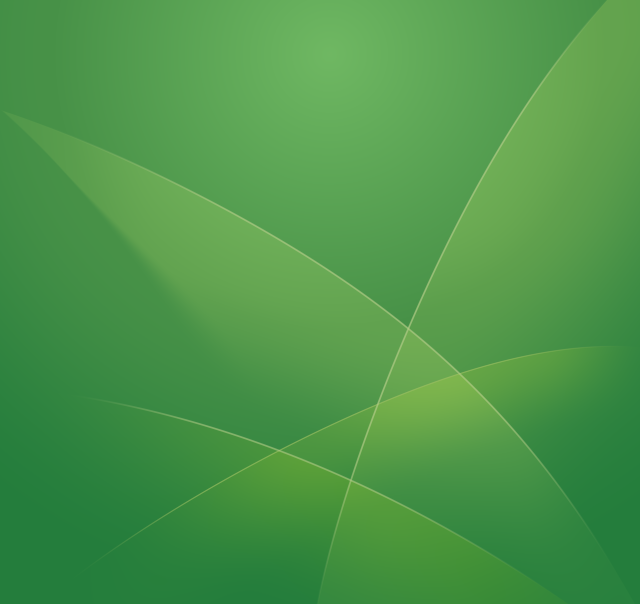
Reproduce this background procedurally as a Shadertoy shader.

```glsl
// Green backdrop: a soft radial glow overlaid with four translucent curved sheets.
// Each sheet is bounded by a polynomial arc; its signed distance drives both
// the fading fill and a thin bright rim.

// Background
const vec2 GLOW_CENTER = vec2(0.515, 0.91);
const vec3 GLOW_COLOR = vec3(0.435, 0.72, 0.385);
const vec3 MID_COLOR  = vec3(0.28, 0.57, 0.28);
const vec3 DEEP_COLOR = vec3(0.14, 0.49, 0.235);

// Light added by each sheet
const vec3 LEAF_TINT  = vec3(0.10, 0.065, 0.03);
const vec3 BLADE_TINT = vec3(0.11, 0.07, 0.025);
const vec3 HILL_TINT  = vec3(0.085, 0.055, -0.012);
const vec3 SLOPE_TINT = vec3(0.09, 0.06, -0.03);

// Rims; widths are fractions of the canvas width
const vec3 PALE_RIM = vec3(0.70, 0.80, 0.53);
const vec3 LIME_RIM = vec3(0.61, 0.75, 0.38);
const float WIDE_RIM = 0.0013;
const float THIN_RIM = 0.0008;

// Arc coefficients: start + t * (k.x + k.y t + k.z t^2 + k.w t^3)
const vec4 LEAF_ARC  = vec4(-0.344, -0.478, 0.572, -0.583);
const vec4 BLADE_ARC = vec4(0.193, 0.362, -0.3245, 0.222);
const vec4 HILL_ARC  = vec4(0.084, -1.077, 0.925, -0.414);
const vec4 SLOPE_ARC = vec4(-0.0865, -0.359, 0.0, 0.0);
const vec4 FOLD_ARC  = vec4(-0.94, -0.85, -2.05, 0.0);

// Value and slope of an arc
vec2 arc(float start, vec4 k, float t) {
    float value = start + t * (k.x + t * (k.y + t * (k.z + t * k.w)));
    float slope = k.x + t * (2.0 * k.y + t * (3.0 * k.z + t * 4.0 * k.w));
    return vec2(value, slope);
}

// Approximate distance below an arc y = f(x), in canvas widths
float depthBelow(vec2 a, float y, float aspect) {
    return (a.x - y) * aspect / length(vec2(1.0, a.y * aspect));
}

float inside(float d, float pixel) {
    return smoothstep(-0.7 * pixel, 0.7 * pixel, d);
}

float rim(float d, float width, float pixel) {
    return 1.0 - smoothstep(max(width - 0.7 * pixel, 0.0), width + 0.7 * pixel, abs(d));
}

// Rises over a..b and falls over c..d
float span(float a, float b, float c, float d, float t) {
    return smoothstep(a, b, t) * (1.0 - smoothstep(c, d, t));
}

vec3 background(vec2 p, float aspect) {
    float r = length((p - GLOW_CENTER) * vec2(1.0, aspect));
    vec3 color = mix(GLOW_COLOR, MID_COLOR, clamp(r / 0.43, 0.0, 1.0));
    return mix(color, DEEP_COLOR, smoothstep(0.42, 0.88, r));
}

void mainImage(out vec4 fragColor, in vec2 fragCoord) {
    vec2 p = fragCoord / iResolution.xy;
    float aspect = iResolution.y / iResolution.x;
    float pixel = 1.0 / iResolution.x;

    // Signed distances, positive inside each sheet
    float leaf = depthBelow(arc(0.818, LEAF_ARC, p.x), p.y, aspect);
    float fold = -depthBelow(arc(0.818, FOLD_ARC, p.x), p.y, aspect);
    float hill = depthBelow(arc(0.425, HILL_ARC, 1.0 - p.x), p.y, aspect);
    float slope = depthBelow(arc(0.36, SLOPE_ARC, p.x), p.y, aspect);
    vec2 bladeArc = arc(0.496, BLADE_ARC, p.y);
    float blade = (p.x - bladeArc.x) / length(vec2(1.0, bladeArc.y / aspect));

    // Sheet fills, fading away from their arcs
    float foldSoftness = mix(0.07, 0.003, smoothstep(0.4, 0.72, p.y));
    float leafFill = inside(leaf, pixel) * smoothstep(0.0, foldSoftness, fold)
        * (1.0 - smoothstep(0.2 - 0.3 * p.x, 0.31 - 0.12 * p.x, leaf))
        * mix(0.5, 1.0, smoothstep(0.0, 0.25, p.x))
        * (1.0 - 0.7 * smoothstep(0.8, 0.98, p.x));
    float bladeFill = inside(blade, pixel) * (1.0 - smoothstep(0.05, 0.38, blade))
        * mix(0.55, 1.0, smoothstep(0.38, 0.65, p.y));
    float hillFill = inside(hill, pixel) * (1.0 - smoothstep(0.0, 0.22 - 0.1 * p.x, hill))
        * span(0.08, 0.6, 0.85, 1.02, p.x);
    float slopeFill = inside(slope, pixel) * (1.0 - smoothstep(0.0, 0.24, slope))
        * span(0.05, 0.62, 0.7, 1.0, p.x);

    vec3 color = background(p, aspect);
    color += LEAF_TINT * leafFill + BLADE_TINT * bladeFill
        + HILL_TINT * hillFill + SLOPE_TINT * slopeFill;

    // Rims, brightest midway along each arc
    float leafRim = rim(leaf, WIDE_RIM, pixel) * span(0.05, 0.4, 0.75, 0.97, p.x);
    float bladeRim = rim(blade, WIDE_RIM, pixel) * span(-0.05, 0.3, 0.8, 1.02, p.y);
    float hillRim = rim(hill, THIN_RIM, pixel) * span(0.1, 0.35, 0.75, 1.0, p.x);
    float slopeRim = rim(slope, WIDE_RIM, pixel) * span(0.1, 0.35, 0.55, 0.88, p.x);
    color = mix(color, LIME_RIM, 0.65 * hillRim);
    color = mix(color, PALE_RIM, 0.6 * slopeRim);
    color = mix(color, PALE_RIM, 0.68 * leafRim);
    color = mix(color, PALE_RIM, 0.7 * bladeRim);

    fragColor = vec4(clamp(color, 0.0, 1.0), 1.0);
}
```
